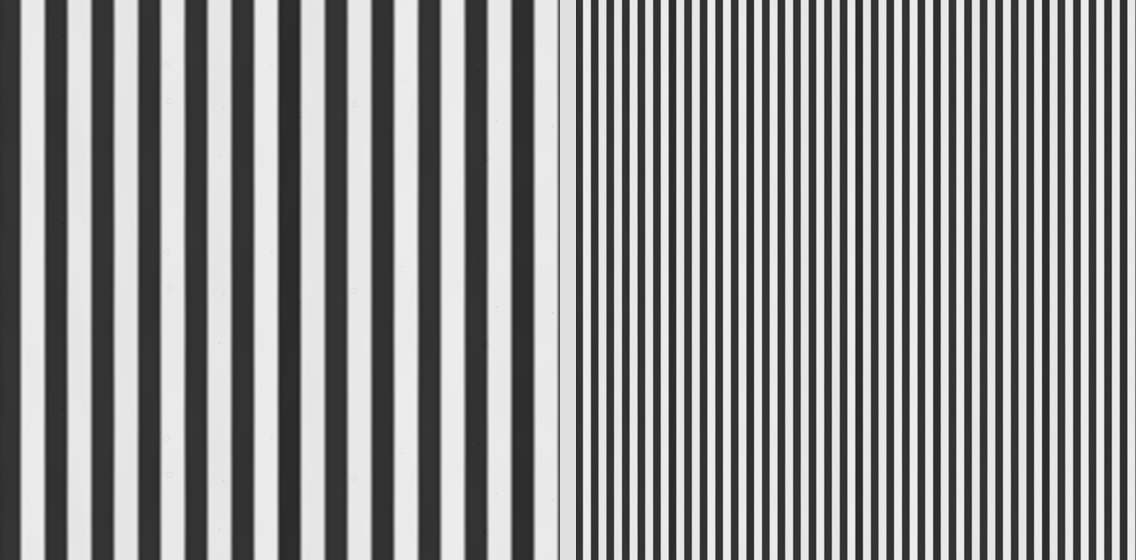
Left, the tile; right, the same tile 3 across and 3 down.
A three.js fragment shader for this pattern:

```glsl
// Soft-edged dark and light vertical stripes with faint shading and tiny wear marks.
#define STRIPES 12.0        // light-dark pairs across
#define ROWS 3.0            // repeats of the wear down the canvas
#define LIGHT_CENTER 0.703  // middle of a light stripe within its pair
#define HALF_WIDTH 0.256    // half of a light stripe, in pairs
#define SOFTNESS 0.058      // half of the edge blend, in pairs
#define DARK_TONE 0.203
#define LIGHT_TONE 0.910
#define TONE_SPREAD 0.022   // difference between stripes
#define EDGE_HALO 0.022     // contrast boost beside the edges
#define SHADING 0.012       // strength of the cloudy variation
#define MARK_CHANCE 0.35    // share of cells holding a mark
#define MARK_DEPTH 0.075

varying vec2 vUv;

float hash(vec2 p) {
  return fract(sin(dot(p, vec2(127.1, 311.7))) * 43758.5);
}

float cornerSlope(vec2 cell, vec2 offset, vec2 period) {
  float angle = 6.2832 * hash(mod(cell, period) + 3.0);
  return dot(vec2(cos(angle), sin(angle)), offset);
}

// Gradient noise that wraps after a whole number of cells.
float wrappedNoise(vec2 p, vec2 period) {
  vec2 cell = floor(p);
  vec2 f = fract(p);
  vec2 blend = f * f * f * (f * (f * 6.0 - 15.0) + 10.0);
  float bottom = mix(cornerSlope(cell, f, period),
                     cornerSlope(cell + vec2(1.0, 0.0), f - vec2(1.0, 0.0), period), blend.x);
  float top = mix(cornerSlope(cell + vec2(0.0, 1.0), f - vec2(0.0, 1.0), period),
                  cornerSlope(cell + vec2(1.0, 1.0), f - vec2(1.0, 1.0), period), blend.x);
  return mix(bottom, top, blend.y);
}

// Scattered specks and faint rings, at most one in each square cell.
float wearMarks(vec2 uv) {
  vec2 p = uv * STRIPES;
  vec2 id = mod(floor(p), vec2(STRIPES, STRIPES / ROWS));
  vec2 center = 0.15 + 0.7 * vec2(hash(id + 11.0), hash(id + 23.0));
  float d = length(fract(p) - center);
  float speck = 1.0 - smoothstep(0.006, 0.028, d);
  float ring = 0.4 * (1.0 - smoothstep(0.004, 0.022, abs(d - 0.055)));
  float mark = mix(speck, ring, step(0.7, hash(id + 37.0)));
  return mark * step(hash(id + 51.0), MARK_CHANCE);
}

void main() {
  // Cloudy shading, stretched along the stripes
  vec2 cloudCells = vec2(2.0 * STRIPES, 2.0);
  float cloud = wrappedNoise(vUv * vec2(cloudCells.x, cloudCells.y * ROWS), cloudCells);

  // Stripe profile: signed distance to the light stripe, slightly wavering
  float across = vUv.x * STRIPES - LIGHT_CENTER;
  float nearestLight = floor(across + 0.5);
  float d = abs(across - nearestLight) - HALF_WIDTH + 0.006 * cloud;
  float light = 1.0 - smoothstep(-SOFTNESS, SOFTNESS, d);

  // Every stripe has its own tone; two dark ones are deeper
  float lightId = mod(nearestLight, STRIPES);
  float darkId = mod(floor(across), STRIPES);
  float deeper = step(abs(abs(darkId - 7.5) - 2.5), 0.1);
  float lightTone = LIGHT_TONE + TONE_SPREAD * (hash(vec2(lightId, 5.0)) - 0.5);
  float darkTone = DARK_TONE + 0.5 * TONE_SPREAD * (hash(vec2(darkId, 9.0)) - 0.5)
                 - 0.025 * deeper;
  float tone = mix(darkTone, lightTone, light);

  // Halo beside the edges, then shading and wear
  float halo = exp(-pow((abs(d) - 1.2 * SOFTNESS) / 0.03, 2.0));
  tone += EDGE_HALO * halo * mix(-1.0, 0.4, light);
  tone += SHADING * cloud;
  tone -= MARK_DEPTH * wearMarks(vUv);

  gl_FragColor = vec4(vec3(tone), 1.0);
}
```
